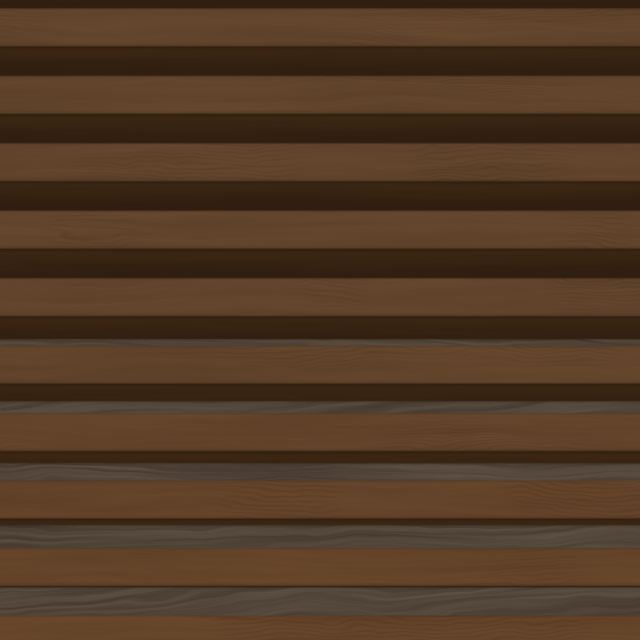
Reproduce this texture procedurally as a Shadertoy shader.

```glsl
// Horizontal timber slats over dark gaps, with weathered grey upper faces
// that widen toward the bottom. Periodic distances shape the bands and
// stretched, warped noise supplies the wood grain.

const float PERIOD = 0.1054;       // slat spacing
const float FIRST_TOP = 0.0130;    // distance of the first slat from the top
const float HALF_SLAT = 0.281;     // half slat height, in periods
const float FACE_GROWTH = 0.0803;  // extra grey face per row, in periods

const vec3 SLAT_LIGHT = vec3(0.400, 0.280, 0.182);
const vec3 SLAT_DARK = vec3(0.335, 0.230, 0.145);
const vec3 GAP_LIGHT = vec3(0.230, 0.150, 0.072);
const vec3 GAP_DARK = vec3(0.188, 0.118, 0.062);
const vec3 FACE_LIGHT = vec3(0.360, 0.310, 0.265);
const vec3 FACE_DARK = vec3(0.275, 0.230, 0.190);

float hash(vec2 p) {
    vec3 q = fract(vec3(p.xyx) * 0.1031);
    q += dot(q, q.yzx + 33.33);
    return fract((q.x + q.y) * q.z);
}

float noise(vec2 p) {
    vec2 cell = floor(p);
    vec2 f = fract(p);
    f = f * f * (3.0 - 2.0 * f);
    return mix(mix(hash(cell), hash(cell + vec2(1, 0)), f.x),
               mix(hash(cell + vec2(0, 1)), hash(cell + vec2(1, 1)), f.x), f.y);
}

float fbm(vec2 p) {
    float sum = 0.0;
    float weight = 0.5;
    for (int i = 0; i < 4; i++) {
        sum += weight * noise(p);
        p = p * 2.03 + 17.1;
        weight *= 0.5;
    }
    return sum / 0.9375;
}

// Long fibres, bent by a slow warp
float grain(vec2 p, float seed, float bend, float density) {
    vec2 offset = vec2(seed * 7.3, seed * 3.1);
    float warp = bend * (fbm(p * vec2(4.0, 16.0) + offset) - 0.5);
    return fbm(vec2(p.x * 3.5, (p.y + warp) * density) + offset * 5.0);
}

// Sunlit front of a slat; v runs from 0 at its top to 1 at its bottom
vec3 slatColor(vec2 p, float row, float v) {
    float fibre = grain(p, row + 11.0, 0.035, 110.0);
    float patches = fbm(p * vec2(3.0, 22.0) + row * 9.7);
    float tone = 0.72 + 0.75 * (fibre - 0.5) + 0.45 * (patches - 0.5);
    vec3 color = mix(SLAT_DARK, SLAT_LIGHT, clamp(tone, 0.0, 1.15));

    // Arched growth rings appear only in scattered stretches
    float height = p.y + 0.05 * fbm(p * vec2(6.0, 14.0) + row * 4.3);
    float ring = pow(0.5 + 0.5 * sin(height * 900.0), 3.0);
    float ringZone = smoothstep(0.55, 0.8, noise(p * vec2(5.0, 12.0) + row * 6.1));
    color *= 1.0 - 0.07 * ring * ringZone;

    // Lower rows are slightly warmer; edges are slightly worn
    color *= mix(vec3(1.0), vec3(1.03, 1.0, 0.94), smoothstep(4.0, 8.0, row));
    float edge = smoothstep(0.0, 0.07, v) * (1.0 - smoothstep(0.88, 1.0, v));
    return color * mix(0.90, 1.0, edge);
}

// Recess that darkens as it falls away from the slat above
vec3 gapColor(vec2 p, float row, float depth) {
    float fibre = grain(p, row + 31.0, 0.01, 90.0);
    float tone = depth + 0.5 * (fibre - 0.5);
    vec3 color = mix(GAP_LIGHT, GAP_DARK, smoothstep(0.0, 0.9, tone));
    return color * mix(0.84, 1.0, smoothstep(0.0, 0.16, depth));
}

// Weathered top face with slanting fibres
vec3 faceColor(vec2 p, float row) {
    float slant = mix(-0.04, 0.09, hash(vec2(row, 5.0)));
    vec2 q = vec2(p.x, p.y - slant * p.x);
    float fibre = grain(q, row + 53.0, 0.05, 170.0);
    float tone = 0.5 + 1.5 * (fibre - 0.5);
    return mix(FACE_DARK, FACE_LIGHT, clamp(tone, 0.0, 1.0));
}

void mainImage(out vec4 fragColor, in vec2 fragCoord) {
    vec2 p = fragCoord / iResolution.y;
    float blur = (0.0008 + 0.6 / iResolution.y) / PERIOD;
    float s = (1.0 - p.y - FIRST_TOP) / PERIOD;

    // Gap cells begin at slat centres, so no seam falls on an edge
    float gapRow = floor(s - HALF_SLAT);
    float gapPos = s - gapRow;
    float depth = clamp((gapPos - 2.0 * HALF_SLAT) / (1.0 - 2.0 * HALF_SLAT), 0.0, 1.0);
    vec3 color = gapColor(p, gapRow, depth);

    // Grey face rising from the top of the next slat
    float faceHeight = FACE_GROWTH * (gapRow - 2.8) * step(3.5, gapRow);
    float faceStart = 1.0 - faceHeight;
    float face = smoothstep(-blur, blur, gapPos - faceStart) * step(0.001, faceHeight);
    vec3 grey = faceColor(p, gapRow) * mix(0.88, 1.0, smoothstep(0.0, 0.05, gapPos - faceStart));
    color = mix(color, grey, face);

    // Slat front
    float slatRow = floor(s + 0.2);
    float slatDist = abs(fract(s - HALF_SLAT + 0.5) - 0.5) - HALF_SLAT;
    float v = (s - slatRow) / (2.0 * HALF_SLAT);
    float slat = 1.0 - smoothstep(-blur, blur, slatDist);
    color = mix(color, slatColor(p, slatRow, v), slat);

    fragColor = vec4(color, 1.0);
}
```
